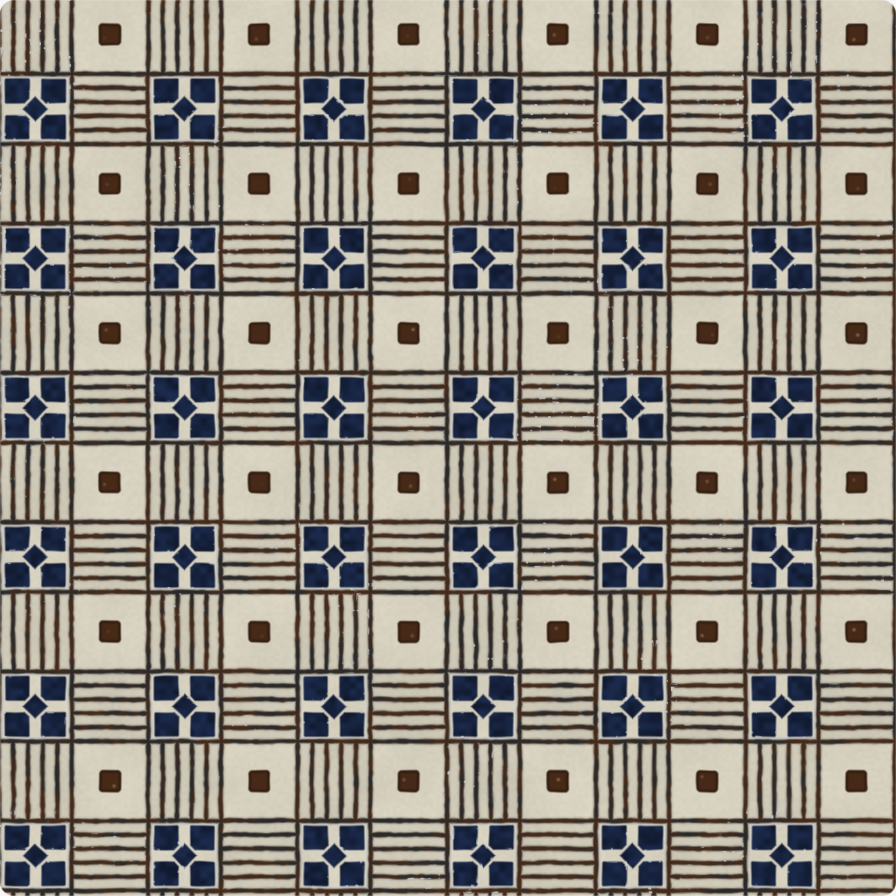
Write a Shadertoy shader that draws this pattern.

```glsl
// Glazed checker of striped, plain and blue four-square tiles, six repeats each way.

const float REPEATS = 6.0;
const vec2 SPLIT = vec2(0.488, 0.531);      // first column width, first row height
const vec2 SHIFT = vec2(0.008, 0.035);      // offset of the lattice from the corner
const float STRIPES = 5.0;                  // stripe gaps per tile

const vec3 CREAM = vec3(0.85, 0.825, 0.755);
const vec3 BROWN = vec3(0.25, 0.145, 0.08);
const vec3 INK = vec3(0.14, 0.135, 0.135);
const vec3 NAVY = vec3(0.085, 0.13, 0.235);
const vec3 GLINT = vec3(0.86, 0.89, 0.93);

float hash(vec2 p) {
    return fract(sin(dot(p, vec2(127.1, 311.7))) * 43758.5453);
}

float noise(vec2 p) {
    vec2 i = floor(p), f = fract(p);
    f = f * f * (3.0 - 2.0 * f);
    return mix(mix(hash(i), hash(i + vec2(1, 0)), f.x),
               mix(hash(i + vec2(0, 1)), hash(i + vec2(1, 1)), f.x), f.y);
}

float roundBox(vec2 p, vec2 halfSize, float radius) {
    vec2 q = abs(p) - halfSize + radius;
    return length(max(q, 0.0)) + min(max(q.x, q.y), 0.0) - radius;
}

float cover(float d, float soft) {
    return 1.0 - smoothstep(-soft, soft, d);
}

// Distance to the nearest of evenly spaced lines across a tile of the given size
float stripeDistance(float x, float size) {
    float gap = size / STRIPES;
    return abs(x - gap * round(x / gap));
}

// Four squares around a small diamond; p is measured from the tile centre
float blossomDistance(vec2 p) {
    vec2 a = abs(p);
    float squares = roundBox(a - 0.121, vec2(0.082), 0.012);
    float diamond = (a.x + a.y - 0.083) * 0.707;
    float steps = roundBox(p, vec2(0.041), 0.006);
    float centre = min(diamond, steps);
    return min(max(squares, 0.018 - centre), centre);
}

// Brown stud with a dark rim and a small reflection
vec3 paintStud(vec3 base, vec2 p, vec2 id, float soft) {
    float d = roundBox(p, vec2(0.073), 0.026);
    vec3 stud = mix(BROWN * 0.7, BROWN * 1.1, smoothstep(0.0, -0.03, d));
    vec2 spot = (vec2(hash(id), hash(id + 7.0)) - 0.5) * 0.07;
    stud += 0.3 * hash(id + 3.0) * cover(length(p - spot) - 0.008, 0.014);
    return mix(base, stud, cover(d, soft));
}

// Blue motif with uneven glaze and a pale raised rim
vec3 paintBlossom(vec3 base, vec2 p, vec2 world, float edge, float soft) {
    float d = blossomDistance(p);
    float rim = cover(abs(edge - 0.024) - 0.006, soft);
    vec3 color = mix(base, GLINT * 0.9, 0.5 * rim);
    vec3 glaze = NAVY * mix(0.75, 1.3, noise(world * 22.0));
    color = mix(color, glaze, cover(d, soft));
    float chip = smoothstep(0.78, 0.95, noise(world * 31.0 + 40.0));
    return mix(color, GLINT, 0.65 * chip * cover(abs(d) - 0.008, soft));
}

void mainImage(out vec4 fragColor, in vec2 fragCoord) {
    vec2 uv = fragCoord / iResolution.xy;
    float pixel = REPEATS / min(iResolution.x, iResolution.y);
    float soft = max(0.75 * pixel, 0.0095);

    // Lattice, with rows running down and a slight hand-made wobble
    vec2 world = vec2(uv.x, 1.0 - uv.y) * REPEATS;
    vec2 wobble = vec2(noise(world * 9.0), noise(world * 9.0 + 50.0)) - 0.5;
    vec2 p = world + SHIFT + 0.008 * wobble;
    vec2 id = floor(p), cell = fract(p);
    vec2 second = step(SPLIT, cell);
    vec2 size = mix(SPLIT, 1.0 - SPLIT, second);
    vec2 local = cell - second * SPLIT;
    vec2 centred = local - 0.5 * size;
    vec2 border = min(local, size - local);
    float edge = min(border.x, border.y);

    bool stud = second.x > 0.5 && second.y < 0.5;
    bool blossom = second.x < 0.5 && second.y > 0.5;
    bool striped = !stud && !blossom;

    // Cream glaze
    float shade = 0.97 + 0.04 * noise(world * 4.0) + 0.03 * (noise(world * 45.0) - 0.5);
    vec3 color = CREAM * shade * (striped ? 0.96 : 1.0);
    if (stud) color = paintStud(color, centred, id, soft);
    if (blossom) color = paintBlossom(color, centred, world, edge, soft);

    // Joints and stripes, drifting between brown and ink
    float line = edge;
    if (striped) {
        float stripe = second.x < 0.5 ? stripeDistance(local.x, size.x)
                                      : stripeDistance(local.y, size.y);
        line = min(line, stripe);
    }
    float width = 0.0145 + 0.006 * (noise(world * 28.0) - 0.5);
    float tint = smoothstep(0.25, 0.75, 0.6 * noise(world * 5.0) + 0.4 * noise(world * 23.0));
    vec3 lineColor = mix(BROWN, INK, tint);
    color = mix(color, color * 0.82, cover(line - width - 0.008, 0.014));
    color = mix(color, lineColor, 0.95 * cover(line - width, soft));

    // Scattered reflections along raised line edges
    float sparkle = smoothstep(0.74, 0.92, noise(world * 34.0 + 90.0));
    sparkle *= smoothstep(0.4, 0.8, noise(world * 2.5 + 17.0));
    float ridge = cover(abs(line - width) - 0.006, soft);
    color = mix(color, GLINT, 0.8 * sparkle * ridge * (stud ? 0.3 : 1.0));

    // Rounded outer corners
    float panel = roundBox(uv - 0.5, vec2(0.5), 0.016);
    color = mix(vec3(0.97), color, cover(panel, pixel / REPEATS));
    fragColor = vec4(color, 1.0);
}
```
